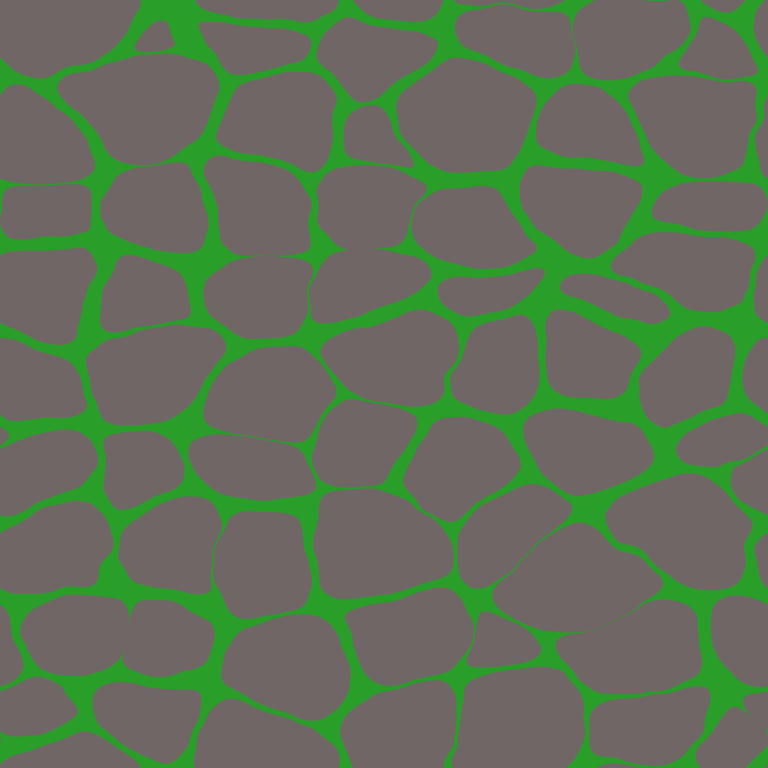
A WebGL 2 fragment shader for this texture:

```glsl
#version 300 es
precision highp float;
// Flat grey rounded stones of mixed size, set in green joints; tiles in both directions.

uniform vec2 u_resolution;
out vec4 outColor;

const vec3 STONE_COLOR = vec3(0.44, 0.40, 0.40);
const vec3 JOINT_COLOR = vec3(0.16, 0.625, 0.16);
const ivec2 CELLS = ivec2(7, 9);    // stones across and up, whole for tiling
const float JITTER = 0.72;          // scatter of the stone centres, in cells
const float MAX_WEIGHT = 0.5;       // spread of the stone sizes
const float SHARPNESS = 11.5;       // higher values give tighter corners
const float MIN_GAP = -0.010;       // half joint width; below zero stones fuse
const float MAX_GAP = 0.068;
const float WARP_COARSE = 0.17;     // wobble of the outlines, in cells
const float WARP_FINE = 0.045;

// Integer hash giving three values from 0 to 1.
vec3 hash3(ivec2 cell, int seed) {
    uvec3 v = uvec3(ivec3(cell, seed)) * 1664525u + 1013904223u;
    v.x += v.y * v.z; v.y += v.z * v.x; v.z += v.x * v.y;
    v ^= v >> 16u;
    v.x += v.y * v.z; v.y += v.z * v.x; v.z += v.x * v.y;
    return vec3(v >> 8u) / 16777216.0;
}

ivec2 wrapCell(ivec2 cell, ivec2 period) {
    return (cell + 4 * period) % period;
}

// Two-channel value noise that repeats after a whole period.
vec2 wrappedNoise(vec2 p, ivec2 period, int seed) {
    ivec2 i = ivec2(floor(p));
    vec2 f = fract(p);
    f = f * f * f * (f * (f * 6.0 - 15.0) + 10.0);
    vec2 a = hash3(wrapCell(i, period), seed).xy;
    vec2 b = hash3(wrapCell(i + ivec2(1, 0), period), seed).xy;
    vec2 c = hash3(wrapCell(i + ivec2(0, 1), period), seed).xy;
    vec2 d = hash3(wrapCell(i + ivec2(1, 1), period), seed).xy;
    return mix(mix(a, b, f.x), mix(c, d, f.x), f.y) - 0.5;
}

// Stone centre in xy and size weight in z.
vec3 stoneAt(ivec2 cell) {
    vec3 h = hash3(wrapCell(cell, CELLS), 11);
    return vec3(vec2(cell) + 0.5 + JITTER * (h.xy - 0.5), MAX_WEIGHT * h.z);
}

// Weighted squared distance to a stone.
float power(vec2 p, vec3 stone) {
    vec2 d = p - stone.xy;
    return dot(d, d) - stone.z;
}

// Signed distance to the rounded stone outline, positive in the joints.
float jointField(vec2 p) {
    ivec2 base = ivec2(floor(p));

    // Find the stone that owns this point.
    ivec2 ownCell = base;
    float ownPower = 1e6;
    for (int y = -2; y <= 2; y++) {
        for (int x = -2; x <= 2; x++) {
            ivec2 cell = base + ivec2(x, y);
            float w = power(p, stoneAt(cell));
            if (w < ownPower) {
                ownPower = w;
                ownCell = cell;
            }
        }
    }

    // Blend the borders with all neighbours into one smooth outline.
    vec3 own = stoneAt(ownCell);
    ivec2 ownId = wrapCell(ownCell, CELLS);
    float k = SHARPNESS / mix(0.6, 1.15, sqrt(own.z / MAX_WEIGHT));
    float sum = 0.0;
    for (int y = -2; y <= 2; y++) {
        for (int x = -2; x <= 2; x++) {
            ivec2 cell = base + ivec2(x, y);
            if (cell == ownCell) continue;
            vec3 other = stoneAt(cell);
            float border = (ownPower - power(p, other)) / (2.0 * distance(own.xy, other.xy));
            float gap = mix(MIN_GAP, MAX_GAP, hash3(ownId + wrapCell(cell, CELLS), 29).x);
            sum += exp(k * (border + gap));
        }
    }
    return log(sum) / k;
}

void main() {
    vec2 p = gl_FragCoord.xy / u_resolution * vec2(CELLS);

    // Bend the space so that the outlines become irregular.
    vec2 warp = WARP_COARSE * wrappedNoise(p * 2.0, CELLS * 2, 3)
              + WARP_FINE * wrappedNoise(p * 5.0, CELLS * 5, 7);

    float pixel = float(CELLS.y) / u_resolution.y;
    float joint = clamp(0.5 + jointField(p + warp) / pixel, 0.0, 1.0);
    outColor = vec4(mix(STONE_COLOR, JOINT_COLOR, joint), 1.0);
}
```
